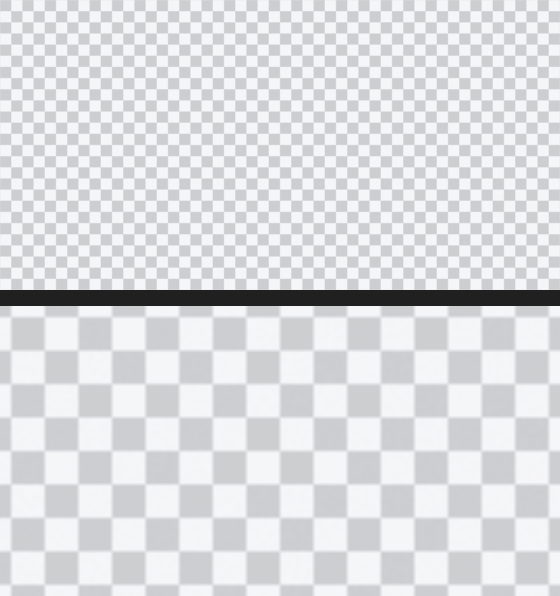
Top: the whole. Bottom: its middle third, enlarged.
Write a WebGL 1 fragment shader that draws this pattern.

```glsl
precision highp float;

uniform vec2 u_resolution;

const vec2 CELLS = vec2(50.0, 26.0);            // squares across and down, both even
const vec3 LIGHT = vec3(0.96, 0.963, 0.972);
const vec3 DARK = vec3(0.80, 0.807, 0.817);
const float EDGE_SOFTNESS = 0.06;               // half width of an edge, in squares
const float GRAIN_PER_CELL = 4.0;
const float GRAIN_STRENGTH = 0.012;

vec2 hash2(vec2 p) {
    vec3 q = fract(p.xyx * vec3(0.1031, 0.1030, 0.0973));
    q += dot(q, q.yzx + 33.33);
    return fract((q.xx + q.yz) * q.zy);
}

// Distance to the nearest scattered point, wrapping after each period
float cellularNoise(vec2 p, vec2 period) {
    vec2 base = floor(p);
    vec2 f = p - base;
    float nearest = 2.0;
    for (int y = -1; y <= 1; y++) {
        for (int x = -1; x <= 1; x++) {
            vec2 offset = vec2(float(x), float(y));
            vec2 point = offset + hash2(mod(base + offset, period));
            nearest = min(nearest, distance(f, point));
        }
    }
    return nearest;
}

// Square wave of period 2 with softened steps: +1 on even squares, -1 on odd
vec2 softSquareWave(vec2 p, vec2 softness) {
    vec2 edgeDistance = 0.5 - abs(fract(p) - 0.5);
    vec2 side = 1.0 - 2.0 * mod(floor(p), 2.0);
    return side * clamp(edgeDistance / softness, 0.0, 1.0);
}

void main() {
    vec2 p = gl_FragCoord.xy / u_resolution * CELLS;

    // Checkerboard, with edges at least one pixel wide
    vec2 softness = max(vec2(EDGE_SOFTNESS), 0.5 * CELLS / u_resolution);
    vec2 wave = softSquareWave(p, softness);
    vec3 color = mix(DARK, LIGHT, 0.5 + 0.5 * wave.x * wave.y);

    // Faint mottling, stronger in some squares than in others
    float grain = cellularNoise(p * GRAIN_PER_CELL, CELLS * GRAIN_PER_CELL) - 0.45;
    float wear = hash2(floor(p) + 7.0).x;
    color += GRAIN_STRENGTH * wear * grain;

    gl_FragColor = vec4(color, 1.0);
}
```
